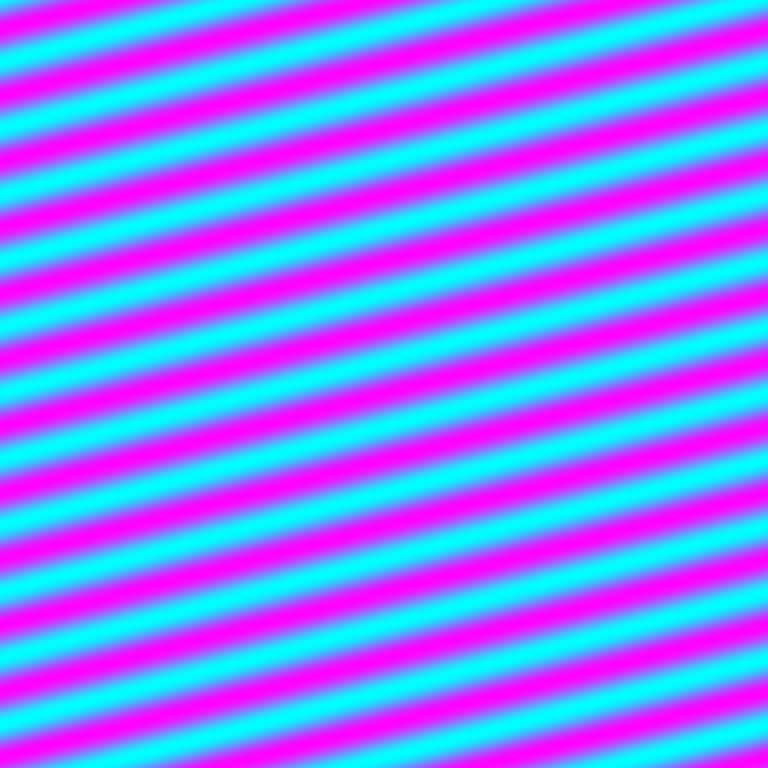
Reproduce this pattern procedurally as a Shadertoy shader.

```glsl
// Soft diagonal stripes that blend between magenta and cyan.
// A single cosine wave runs across the canvas: 3 cycles across and
// 11.6 cycles up, so the bands climb gently to the right.

const float TAU = 6.2831853;

// Cosine wave from 0 to 1, peaking at whole numbers of cycles.
float softWave(float cycles) {
    return 0.5 + 0.5 * cos(TAU * cycles);
}

void mainImage(out vec4 fragColor, in vec2 fragCoord) {
    vec2 uv = fragCoord / iResolution.xy;

    // Stripe phase, offset so that whole numbers fall on cyan centres
    float phase = dot(uv, vec2(-3.0, 11.6)) - 0.66;

    // Blend the two stripe colours
    vec3 magenta = vec3(1.0, 0.0, 1.0);
    vec3 cyan = vec3(0.0, 1.0, 1.0);
    fragColor = vec4(mix(magenta, cyan, softWave(phase)), 1.0);
}
```
